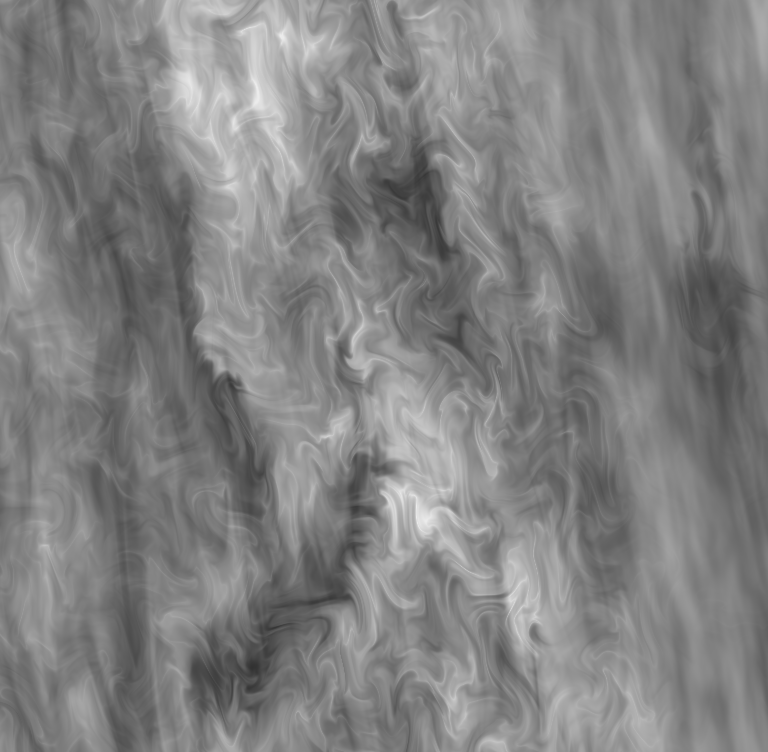
Give the GLSL for this texture, as a WebGL 1 fragment shader.

```glsl
precision highp float;
// Grey turbulent flow: soft vertical streaks around a plume of curling eddies.

uniform vec2 u_resolution;

const float MEAN_GREY = 0.525;
const float CONTRAST = 1.08;
const float SLANT = 0.15;             // sideways drift of the streaks per unit height
const float STREAK_STRETCH = 0.24;    // vertical scale of the calm flow
const float EDDY_STRETCH = 0.7;       // vertical scale of the turbulent flow
const float STREAK_SWIRL = 0.13;
const float CALM_SWIRL = 0.04;
const float EDDY_SWIRL = 0.2;
const float STREAK_FREQ = 11.0;
const float EDDY_FREQ = 11.0;
const float WISP_FREQ = 27.0;
const float PLUME_X = 0.53;
const float PLUME_WIDTH = 0.2;

vec2 randomGradient(vec2 cell) {
  vec3 h = fract(cell.xyx * vec3(0.1031, 0.103, 0.0973));
  h += dot(h, h.yzx + 33.33);
  float angle = 6.2832 * fract((h.x + h.y) * h.z);
  return vec2(cos(angle), sin(angle));
}

float gradientNoise(vec2 p) {
  vec2 i = floor(p);
  vec2 f = p - i;
  vec2 u = f * f * f * (f * (f * 6.0 - 15.0) + 10.0);
  float a = dot(randomGradient(i), f);
  float b = dot(randomGradient(i + vec2(1.0, 0.0)), f - vec2(1.0, 0.0));
  float c = dot(randomGradient(i + vec2(0.0, 1.0)), f - vec2(0.0, 1.0));
  float d = dot(randomGradient(i + vec2(1.0, 1.0)), f - vec2(1.0, 1.0));
  return mix(mix(a, b, u.x), mix(c, d, u.x), u.y);
}

float layeredNoise(vec2 p) {
  float sum = 0.0;
  float amplitude = 1.0;
  for (int i = 0; i < 4; i++) {
    sum += amplitude * gradientNoise(p);
    p = p * 2.03 + vec2(17.3, 9.1);
    amplitude *= 0.58;
  }
  return sum;
}

// Carries a point along divergence-free swirls of shrinking size.
vec2 advect(vec2 p, float freq, float swirl) {
  const float STEP = 0.02;
  for (int i = 0; i < 4; i++) {
    vec2 a = p * freq + 31.7 * float(i);
    float n = gradientNoise(a);
    float dx = gradientNoise(a + vec2(STEP, 0.0)) - n;
    float dy = gradientNoise(a + vec2(0.0, STEP)) - n;
    p += swirl / (freq * STEP) * vec2(dy, -dx);
    freq *= 1.8;
  }
  return p;
}

// Soft slanted blob of light or shade.
float patchAt(vec2 p, vec2 centre, vec2 radius, float lean) {
  vec2 d = p - centre;
  d.x += lean * d.y;
  d /= radius;
  return exp(-dot(d, d));
}

void main() {
  vec2 p = gl_FragCoord.xy / u_resolution.y;
  vec2 q = p;
  q.x += SLANT * (p.y - 0.5) + 0.012 * sin(5.0 * p.y + 4.0 * p.x);

  // Where the flow is turbulent and where it is calm
  float calm = smoothstep(0.68, 0.86, q.x);
  float side = (q.x - PLUME_X) / PLUME_WIDTH;
  float turbulence = mix(0.42, 0.06, calm) + 0.55 * exp(-side * side);

  // Long streaks, curling eddies and thin bright wisps
  vec2 s = advect(q * vec2(1.0, STREAK_STRETCH) + 3.0, 9.0, mix(STREAK_SWIRL, CALM_SWIRL, calm));
  float streaks = layeredNoise(s * STREAK_FREQ);
  vec2 e = advect(q * vec2(1.0, EDDY_STRETCH) + 8.0, 11.0, EDDY_SWIRL);
  float eddies = layeredNoise(e * EDDY_FREQ);
  float curls = gradientNoise(e * 40.0 + 5.0);
  float fine = gradientNoise(s * vec2(46.0, 40.0));
  float wisps = pow(max(1.0 - 2.5 * abs(gradientNoise(e * WISP_FREQ)), 0.0), 3.0);
  float broad = gradientNoise(q * vec2(5.0, 1.6) + 0.08 * vec2(eddies, streaks) + 2.7);

  float tone = 0.2 * broad + 0.2 * streaks * (1.0 - 0.35 * turbulence);
  tone += 0.25 * eddies * turbulence;
  tone += 0.11 * curls * turbulence;
  tone += 0.07 * fine * (1.0 - 0.4 * turbulence);
  tone += 0.13 * (wisps - 0.25) * turbulence * smoothstep(-0.3, 0.4, eddies);

  // Broad light and shade, with edges torn by the flow
  vec2 torn = p + vec2(0.05 * eddies, 0.1 * streaks);
  tone += 0.2 * patchAt(torn, vec2(0.58, 0.38), vec2(0.055, 0.14), 0.5);
  tone += 0.13 * patchAt(torn, vec2(0.34, 0.47), vec2(0.04, 0.12), 0.3);
  tone += 0.12 * patchAt(torn, vec2(0.71, 0.18), vec2(0.04, 0.13), 0.2);
  tone += 0.1 * patchAt(torn, vec2(0.38, 0.98), vec2(0.1, 0.1), 0.0);
  tone -= 0.28 * patchAt(torn, vec2(0.305, 0.08), vec2(0.032, 0.12), -0.25);
  tone -= 0.2 * patchAt(torn, vec2(0.45, 0.31), vec2(0.035, 0.08), -0.4);
  tone -= 0.15 * patchAt(torn, vec2(0.45, 0.5), vec2(0.025, 0.05), 0.0);
  tone -= 0.16 * patchAt(torn, vec2(0.265, 0.55), vec2(0.025, 0.15), 0.2);
  tone -= 0.14 * patchAt(torn, vec2(0.95, 0.66), vec2(0.03, 0.22), 0.05);
  tone -= 0.08 * patchAt(torn, vec2(0.12, 0.36), vec2(0.16, 0.16), 0.0);

  float grey = clamp(MEAN_GREY + CONTRAST * tone, 0.12, 0.92);
  gl_FragColor = vec4(vec3(grey), 1.0);
}
```
